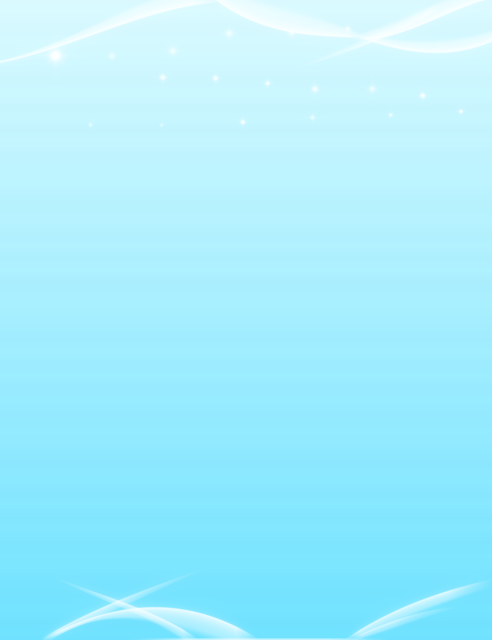
Give the GLSL for this background, as a WebGL 1 fragment shader.

```glsl
precision highp float;
// Pale sky-blue vertical gradient framed by translucent white ribbons, with stars.
// Each ribbon fills the gap between two cubic curves and brightens toward its rim;
// the stars sit on three gently sloping rows with a little random jitter.

uniform vec2 u_resolution;

#define SKY_TOP vec3(0.855, 0.980, 1.0)
#define SKY_BOTTOM vec3(0.435, 0.885, 1.0)
#define VEIL_WHITE vec3(0.985, 1.0, 1.0)
#define BAND_STRENGTH 0.004
#define RIM_GLOW 0.18
#define STAR_JITTER 0.022
#define HERO_SIZE 0.055

float hash(vec2 p) {
  return fract(sin(dot(p, vec2(127.1, 311.7))) * 43758.5453);
}

// Cubic through four evenly spaced heights, t in 0..1
float cubic(float t, vec4 h) {
  float u = 3.0 * t, a = u - 1.0, b = u - 2.0, c = u - 3.0;
  return dot(h, vec4(-a * b * c / 6.0, u * b * c / 2.0, -u * a * c / 2.0, u * a * b / 6.0));
}

// Ribbon opacity. span: start x, end x, fade-in, fade-out (fades are parts of the span).
// rim and inner: edge heights in thousandths of the canvas height.
float ribbon(vec2 p, vec4 span, vec4 rim, vec4 inner) {
  float t = (p.x - span.x) / (span.y - span.x);
  if (t < 0.0 || t > 1.0) return 0.0;
  float rimY = cubic(t, rim) * 0.001;
  float width = rimY - cubic(t, inner) * 0.001;
  float depth = (rimY - p.y) * (width < 0.0 ? -1.0 : 1.0);
  float s = 1.0 - depth / max(abs(width), 0.003);
  float aa = 1.0 / u_resolution.y;
  float body = smoothstep(-aa, aa, depth) * smoothstep(0.0, 0.4, s);
  body *= mix(0.4, 0.85, clamp(s * s, 0.0, 1.0));
  float glow = RIM_GLOW * exp(-abs(depth) * 180.0);
  float ends = clamp(t / span.z, 0.0, 1.0) * clamp((1.0 - t) / span.w, 0.0, 1.0);
  return min(body + glow, 1.0) * ends;
}

// Paired thin rays along both axes
float rays(vec2 q) {
  q = abs(q);
  return exp(-3.5 * q.x - 11.0 * q.y) + exp(-3.5 * q.y - 11.0 * q.x);
}

// Eight-pointed star of unit radius with a soft core
float star(vec2 q) {
  vec2 diagonal = vec2(q.x + q.y, q.x - q.y) * 0.7071;
  float shape = 0.65 * rays(q) + 0.4 * rays(diagonal * 1.3) + 0.5 * exp(-16.0 * dot(q, q));
  return min(shape, 1.0) * smoothstep(1.6, 0.6, length(q));
}

// Three rows of stars; p.y is measured down from the top
float starField(vec2 p) {
  vec2 aspect = vec2(1.0, u_resolution.y / u_resolution.x);
  float light = 0.0;
  for (int row = 0; row < 3; row++) {
    vec2 start = vec2(0.113, 0.087), stride = vec2(0.12, -0.008);
    if (row == 1) { start = vec2(0.331, 0.121); stride = vec2(0.105, 0.007); }
    if (row == 2) { start = vec2(0.184, 0.195); stride = vec2(0.15, -0.003); }
    for (int i = 0; i < 6; i++) {
      vec2 id = vec2(float(i), float(row));
      bool hero = row == 0 && i == 0;
      vec2 jitter = vec2(hash(id), hash(id + 7.3)) - 0.5;
      vec2 center = start + stride * id.x + (i == 0 ? vec2(0.0) : jitter * STAR_JITTER);
      float size = hero ? HERO_SIZE : mix(0.015, 0.030, hash(id + 3.7));
      if (row == 2) size *= 0.7;
      float power = hero ? 1.0 : mix(0.55, 0.95, hash(id + 5.1));
      light = max(light, power * star((p - center) * aspect / size));
    }
  }
  return light;
}

vec3 veil(vec3 color, float opacity) {
  return mix(color, VEIL_WHITE, clamp(opacity, 0.0, 1.0));
}

void main() {
  vec2 uv = gl_FragCoord.xy / u_resolution;
  vec2 top = vec2(uv.x, 1.0 - uv.y);

  // Sky with faint horizontal banding
  vec3 color = mix(SKY_BOTTOM, SKY_TOP, uv.y);
  color += BAND_STRENGTH * sin(uv.y * 125.0 + 2.0 * sin(uv.y * 31.0));

  // Upper ribbons, heights measured down from the top
  color = veil(color, ribbon(top, vec4(0.0, 0.46, 0.001, 0.15), vec4(98, 64, 24, 3), vec4(94, 50, -5, -35)));
  color = veil(color, ribbon(top, vec4(0.43, 0.745, 0.05, 0.12), vec4(-5, 39, 55, 59), vec4(-40, -3, 22, 57)));
  color = veil(color, ribbon(top, vec4(0.715, 1.0, 0.15, 0.001), vec4(61, 52, 23, -3), vec4(55, 27, -5, -30)));
  color = veil(color, ribbon(top, vec4(0.715, 1.0, 0.15, 0.001), vec4(53, 76, 82, 65), vec4(51, 60, 59, 45)));
  color = veil(color, 0.75 * ribbon(top, vec4(0.595, 0.9, 0.5, 0.1), vec4(109, 83, 52, 10), vec4(107, 74, 38, -2)));

  // Lower ribbons, heights measured up from the bottom
  color = veil(color, 0.9 * ribbon(uv, vec4(0.084, 0.524, 0.1, 0.1), vec4(0, 44, 47, 2), vec4(-14, 31, 10, -26)));
  color = veil(color, 0.8 * ribbon(uv, vec4(0.084, 0.415, 0.1, 0.6), vec4(2, 46, 81, 112), vec4(-3, 31, 70, 111)));
  color = veil(color, 0.8 * ribbon(uv, vec4(0.115, 0.4, 0.45, 0.1), vec4(97, 70, 42, 3), vec4(95, 61, 28, -18)));
  color = veil(color, 0.85 * ribbon(uv, vec4(0.7, 1.0, 0.1, 0.3), vec4(0, 44, 74, 95), vec4(-3, 25, 54, 80)));
  color = veil(color, 0.7 * ribbon(uv, vec4(0.715, 0.93, 0.1, 0.6), vec4(2, 26, 43, 52), vec4(-3, 13, 32, 51)));

  // Thin light along the bottom edge, then the stars
  float floorLine = smoothstep(0.25, 0.4, uv.x) * smoothstep(0.8, 0.65, uv.x);
  color = veil(color, 0.6 * floorLine * smoothstep(0.004, 0.001, uv.y));
  color = veil(color, starField(top));

  gl_FragColor = vec4(color, 1.0);
}
```
